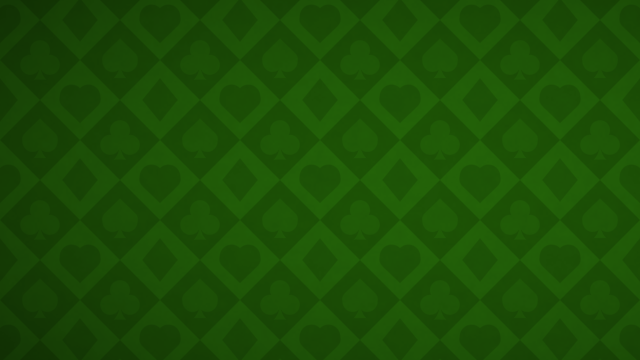
A Shadertoy shader for this pattern:

```glsl
float hash(vec2 p) {
    return fract(sin(dot(p, vec2(127.1, 311.7))) * 43758.5453);
}

float valueNoise(vec2 p) {
    vec2 i = floor(p), f = fract(p);
    f = f * f * (3.0 - 2.0 * f);
    return mix(mix(hash(i), hash(i + vec2(1, 0)), f.x),
               mix(hash(i + vec2(0, 1)), hash(i + vec2(1, 1)), f.x), f.y);
}

// Heart with its tip at the origin, about 1.2 wide and 1.1 high
float heartShape(vec2 p) {
    // Bow the straight sides outward
    p.x /= 1.0 + 0.5 * max(p.y * (0.75 - p.y), 0.0);
    p.x = abs(p.x);
    if (p.x + p.y > 1.0) return length(p - vec2(0.25, 0.75)) - sqrt(2.0) / 4.0;
    vec2 notch = p - vec2(0, 1);
    vec2 side = p - 0.5 * max(p.x + p.y, 0.0);
    return sqrt(min(dot(notch, notch), dot(side, side))) * sign(p.x - p.y);
}

// Flared foot shared by spade and club, base at y = 0
float stem(vec2 p) {
    float flare = max(0.14 - p.y, 0.0);
    return max(abs(p.x) - 0.014 - 3.2 * flare * flare, abs(p.y - 0.08) - 0.08);
}

float heart(vec2 p) {
    return heartShape((p + vec2(0, 0.29)) / vec2(0.422, 0.437)) * 0.422;
}

float diamond(vec2 p) {
    return (abs(p.x) / 0.222 + abs(p.y) / 0.272 - 1.0) * 0.172;
}

float spade(vec2 p) {
    float body = heartShape(vec2(p.x, 0.27 - p.y) / vec2(0.365, 0.38)) * 0.37;
    return min(body, stem(p + vec2(0, 0.225)));
}

float club(vec2 p) {
    float top = length(p - vec2(0, 0.122)) - 0.125;
    float sides = length(vec2(abs(p.x) - 0.122, p.y + 0.06)) - 0.125;
    float core = length(p) - 0.05;
    return min(min(top, sides), min(core, stem(p + vec2(0, 0.245))));
}

float cover(float d, float pixel) {
    return 1.0 - smoothstep(-0.8 * pixel, 0.8 * pixel, d);
}

void mainImage(out vec4 fragColor, in vec2 fragCoord) {
    vec2 uv = fragCoord / iResolution.xy;
    vec2 p = (fragCoord - 0.5 * iResolution.xy) / iResolution.y * 4.5;
    float pixel = 4.5 / iResolution.y;

    // Light cells sit on whole coordinates, dark cells on the halves
    vec2 lightId = floor(p + 0.5), darkId = floor(p);
    vec2 lightPos = p - lightId, darkPos = p - darkId - 0.5;
    float lightCell = cover((abs(lightPos.x) + abs(lightPos.y) - 0.5) * 0.7071, pixel);

    // Suits alternate along rows and columns
    float red = mod(lightId.x + lightId.y, 2.0) < 0.5 ? heart(lightPos) : diamond(lightPos);
    float black = mod(darkId.x + darkId.y, 2.0) < 0.5 ? spade(darkPos) : club(darkPos);

    vec3 lightGreen = vec3(0.133, 0.376, 0.031);
    vec3 darkGreen = vec3(0.109, 0.316, 0.021);
    vec3 lightFill = mix(lightGreen, darkGreen, 0.85 * cover(red, pixel));
    vec3 darkFill = mix(darkGreen, lightGreen, 0.65 * cover(black, pixel));
    vec3 color = mix(darkFill, lightFill, lightCell);

    // Faint mottled cloth
    float mottle = 0.6 * valueNoise(p * 9.0) + 0.4 * valueNoise(p * 31.0);
    color *= 0.975 + 0.05 * mottle;

    // Off-centre glow, darkest on the left
    vec2 away = uv - vec2(0.68, 0.51);
    color *= 1.02 - 0.63 * away.x * away.x - 0.63 * away.y * away.y;

    fragColor = vec4(color, 1.0);
}
```
